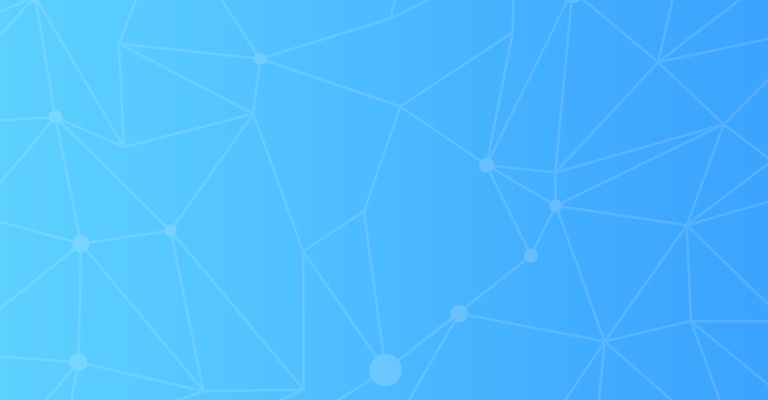
Write a Shadertoy shader that draws this background.

```glsl
const vec3 LEFT_COLOR = vec3(0.36, 0.815, 1.0);
const vec3 RIGHT_COLOR = vec3(0.23, 0.642, 1.0);
const vec3 GLOW_COLOR = vec3(1.0);
const float EASE = 0.45;            // flattening of the gradient at both sides
const float CELL_SIZE = 0.27;       // in canvas heights
const float JITTER = 0.84;          // share of a cell a node may roam
const float LINE_HALF_WIDTH = 0.0032;
const float LINE_ALPHA = 0.13;
const float DOT_ALPHA = 0.18;
const float DOT_SHARE = 0.42;
const float DOT_MIN = 0.014;
const float DOT_MAX = 0.042;
const float DOT_SKEW = 1.3;         // above one favours small discs
const float SIDE_SHARE = 0.78;      // share of straight links kept
const float DIAGONAL_SHARE = 0.80;  // share of diagonal links kept
const vec2 SEED = vec2(17.0, 5.0);

float hash(vec2 p, float salt) {
    return fract(sin(dot(p + SEED, vec2(127.1, 311.7)) + salt * 74.7) * 43758.545);
}

// Jittered node position of a cell, in canvas heights
vec2 nodeAt(vec2 cell) {
    vec2 offset = vec2(hash(cell, 1.0), hash(cell, 2.0)) - 0.5;
    return (cell + 0.5 + JITTER * offset) * CELL_SIZE;
}

float segmentDistance(vec2 p, vec2 a, vec2 b) {
    vec2 pa = p - a, ba = b - a;
    float t = clamp(dot(pa, ba) / max(dot(ba, ba), 1e-6), 0.0, 1.0);
    return length(pa - ba * t);
}

// Distance to a link, or a far value when the link is left out
float linkDistance(vec2 p, vec2 a, vec2 b, bool kept) {
    return kept ? segmentDistance(p, a, b) : 1.0;
}

void mainImage(out vec4 fragColor, in vec2 fragCoord) {
    vec2 p = fragCoord / iResolution.y;
    float soft = 0.75 / iResolution.y;
    vec2 home = floor(p / CELL_SIZE);
    float lineDist = 1.0;
    float dotDist = 1.0;

    for (int y = -1; y <= 1; y++) {
        for (int x = -1; x <= 1; x++) {
            vec2 cell = home + vec2(x, y);
            vec2 node = nodeAt(cell);
            vec2 right = nodeAt(cell + vec2(1.0, 0.0));
            vec2 above = nodeAt(cell + vec2(0.0, 1.0));
            vec2 across = nodeAt(cell + vec2(1.0, 1.0));

            // Links to the right, upward and along one diagonal
            lineDist = min(lineDist, linkDistance(p, node, right, hash(cell, 3.0) < SIDE_SHARE));
            lineDist = min(lineDist, linkDistance(p, node, above, hash(cell, 4.0) < SIDE_SHARE));
            bool rising = hash(cell, 5.0) < 0.5;
            vec2 start = rising ? node : above;
            vec2 end = rising ? across : right;
            lineDist = min(lineDist, linkDistance(p, start, end, hash(cell, 6.0) < DIAGONAL_SHARE));

            // Discs of varied size on some nodes
            if (hash(cell, 7.0) < DOT_SHARE) {
                float size = pow(hash(cell, 9.0), DOT_SKEW);
                dotDist = min(dotDist, length(p - node) - mix(DOT_MIN, DOT_MAX, size));
            }
        }
    }

    float line = 1.0 - smoothstep(-soft, soft, lineDist - LINE_HALF_WIDTH);
    float disc = 1.0 - smoothstep(-soft, soft, dotDist);

    // Horizontal gradient, then links and discs as pale overlays
    float across = fragCoord.x / iResolution.x;
    across = mix(across, smoothstep(0.0, 1.0, across), EASE);
    vec3 color = mix(LEFT_COLOR, RIGHT_COLOR, across);
    color = mix(color, GLOW_COLOR, max(line * LINE_ALPHA, disc * DOT_ALPHA));
    fragColor = vec4(color, 1.0);
}
```
